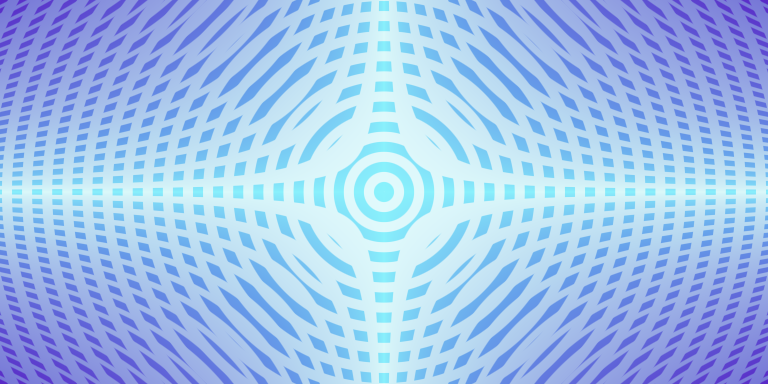
Write a Shadertoy shader that draws this background.

```glsl
// Stripe mask of a wave above a threshold, softened to about one pixel
float stripe(float wave, float threshold, float phase) {
    float soft = clamp(fwidth(phase) * 0.6, 0.001, 1.0);
    return smoothstep(-soft, soft, wave - threshold);
}

float rings(vec2 p, float frequency) {
    float phase = frequency * length(p);
    return stripe(sin(phase), 0.0, phase);
}

float hyperbolas(vec2 p, float frequency, float threshold) {
    float phase = frequency * p.x * p.y;
    return stripe(cos(phase), threshold, phase);
}

// Three-stop gradient with its middle stop at the given position
vec3 ramp(vec3 near, vec3 middle, vec3 far, float stop, float t) {
    vec3 inner = mix(near, middle, clamp(t / stop, 0.0, 1.0));
    return mix(inner, far, clamp((t - stop) / (1.0 - stop), 0.0, 1.0));
}

void mainImage(out vec4 fragColor, in vec2 fragCoord) {
    vec2 p = (2.0 * fragCoord - iResolution.xy) / iResolution.y;
    float aspect = iResolution.x / iResolution.y;

    // Zero on both axes, one in the corners
    float axisDistance = pow(abs(p.x * p.y) / aspect, 0.62);

    // Pale ground, brightest along the cross
    vec3 ground = ramp(vec3(0.86, 0.98, 0.98), vec3(0.71, 0.84, 0.94),
                       vec3(0.46, 0.46, 0.84), 0.35, axisDistance);
    float centerGlow = exp(-3.0 * dot(p, p));
    ground = mix(ground, vec3(0.89, 0.98, 0.99), 0.7 * centerGlow);

    // Saturated ink, cyan at the cross and violet in the corners
    vec3 ink = ramp(vec3(0.54, 0.95, 0.99), vec3(0.40, 0.63, 0.92),
                    vec3(0.35, 0.16, 0.78), 0.35, axisDistance);

    // Rings cut into cells by the hyperbolas
    float cells = rings(p, 60.0) * hyperbolas(p, 70.0, -0.2);
    fragColor = vec4(mix(ground, ink, cells), 1.0);
}
```
